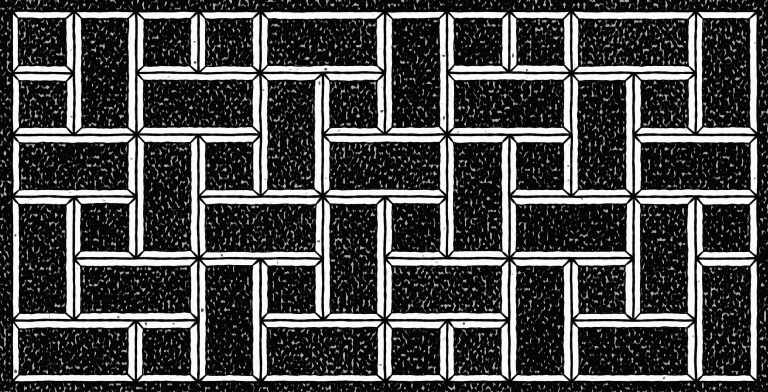
This pattern is drawn by a WebGL 2 fragment shader. Its source:

```glsl
#version 300 es
precision highp float;
// Bevelled black tiles: two-cell bricks and single squares on a 12 x 6 grid.
// A five-step cycle, shifted two cells per row, picks each cell's part;
// white mitred bands frame the tiles and gradient noise adds printed grain.

uniform vec2 u_resolution;
out vec4 fragColor;

const vec2 GRID = vec2(12.0, 6.0);
const vec2 GRID_MIN = vec2(0.0156, 0.0254);       // fractions of the canvas
const vec2 GRID_MAX = vec2(0.9870, 0.9720);
const vec4 FRAME = vec4(0.106, 0.118, 0.120, 0.108); // left, top, right, bottom
const float FRAME_VARIATION = 0.016;
const float JOINT = 0.019;                        // half width of black joint
const float MITRE = 0.011;                        // half width of corner line
const float MITRE_FLARE = 0.010;
const float WOBBLE = 0.014;
const float ROUGHNESS = 0.012;
const vec2 GRAIN_SCALE = vec2(22.0, 15.0);        // grains per cell
const float GRAIN_LEVEL = 0.68;
const float GRAIN_INSET = 0.045;
const vec3 INK = vec3(0.02);
const vec3 PAPER = vec3(0.98);

float hash(vec2 p) {
  vec3 h = fract(vec3(p.xyx) * 0.1031);
  h += dot(h, h.yzx + 33.33);
  return fract((h.x + h.y) * h.z);
}

float corner(vec2 cell, vec2 offset, vec2 f) {
  float angle = 6.28318 * hash(cell + offset + 91.0);
  return dot(vec2(cos(angle), sin(angle)), f - offset);
}

float gradientNoise(vec2 p) {
  vec2 cell = floor(p), f = p - cell;
  vec2 u = f * f * f * (f * (f * 6.0 - 15.0) + 10.0);
  float low = mix(corner(cell, vec2(0, 0), f), corner(cell, vec2(1, 0), f), u.x);
  float high = mix(corner(cell, vec2(0, 1), f), corner(cell, vec2(1, 1), f), u.x);
  return mix(low, high, u.y);
}

// Bounds of the tile that owns a cell: xy = upper left, zw = lower right.
vec4 tileBounds(vec2 cell) {
  int phase = int(mod(cell.x + 2.0 * cell.y + 1.0, 5.0) + 0.5);
  vec2 lo = cell, hi = cell + 1.0;
  if (phase == 0) hi.x += 1.0;
  if (phase == 1) lo.x -= 1.0;
  if (phase == 2) hi.y += 1.0;
  if (phase == 4) lo.y -= 1.0;
  lo = max(lo, vec2(0.0));
  hi = min(hi, GRID);
  // Clipped cells in the two lower corners join into whole bricks.
  if (cell.y > GRID.y - 1.5 && cell.x < 1.5) {
    lo = vec2(0.0, GRID.y - 1.0);
    hi = vec2(2.0, GRID.y);
  }
  if (cell.x > GRID.x - 1.5 && cell.y > GRID.y - 2.5) {
    lo = GRID - vec2(1.0, 2.0);
    hi = GRID;
  }
  return vec4(lo, hi);
}

// White mitred frame in x, depth inside the frame in y.
vec2 bevel(vec2 p, vec4 tile, float aa) {
  vec4 side = vec4(p - tile.xy, tile.zw - p);
  vec4 vary = vec4(hash(tile.xy), hash(tile.xy + 17.0),
                   hash(tile.zw + 31.0), hash(tile.zw + 47.0));
  float rough = ROUGHNESS * gradientNoise(p * 11.0);
  vec4 width = FRAME + FRAME_VARIATION * (vary - 0.5) + rough;
  vec4 scaled = side / width;
  vec2 axis = min(scaled.xy, scaled.zw);
  float nearest = min(axis.x, axis.y);
  float meanWidth = dot(width, vec4(0.25));
  float depth = nearest * meanWidth;
  float seam = abs(axis.x - axis.y) * meanWidth * 0.7071;
  float mitre = MITRE + MITRE_FLARE * max(1.0 - nearest, 0.0) + 0.5 * rough;
  float white = smoothstep(-aa, aa, depth - JOINT - 0.5 * rough)
              * smoothstep(-aa, aa, meanWidth - depth)
              * smoothstep(-aa, aa, seam - mitre);
  return vec2(white, depth - meanWidth);
}

void main() {
  vec2 uv = gl_FragCoord.xy / u_resolution;
  vec2 p = (uv - GRID_MIN) / (GRID_MAX - GRID_MIN) * GRID;
  p.y = GRID.y - p.y;                             // rows count downward
  float aa = 0.7 * GRID.y / ((GRID_MAX.y - GRID_MIN.y) * u_resolution.y);

  // Slightly uneven hand-cut lines.
  vec2 q = p + WOBBLE * vec2(gradientNoise(p * 2.7), gradientNoise(p * 2.7 + 40.0));

  vec2 outside = max(-q, q - GRID);
  float margin = max(outside.x, outside.y);
  vec4 tile = tileBounds(clamp(floor(q), vec2(0.0), GRID - 1.0));
  vec2 frame = bevel(q, tile, aa);
  float white = margin < 0.0 ? frame.x : 0.0;
  float clearance = margin < 0.0 ? frame.y : margin;

  // Grain thins out beside the lines and varies from tile to tile.
  float density = 0.07 * (hash(tile.xy + 5.0) - 0.5) + 0.08 * gradientNoise(p * 1.6);
  float grain = smoothstep(0.08, 0.50, gradientNoise(p * GRAIN_SCALE) + density);
  grain *= smoothstep(0.0, GRAIN_INSET, clearance) * GRAIN_LEVEL;

  // Sparse worn flecks in the white bands.
  float fleck = smoothstep(0.46, 0.60, gradientNoise(p * 9.0 + 73.0));
  vec3 color = mix(INK, PAPER, max(grain, white * (1.0 - 0.7 * fleck)));
  fragColor = vec4(color, 1.0);
}
```
